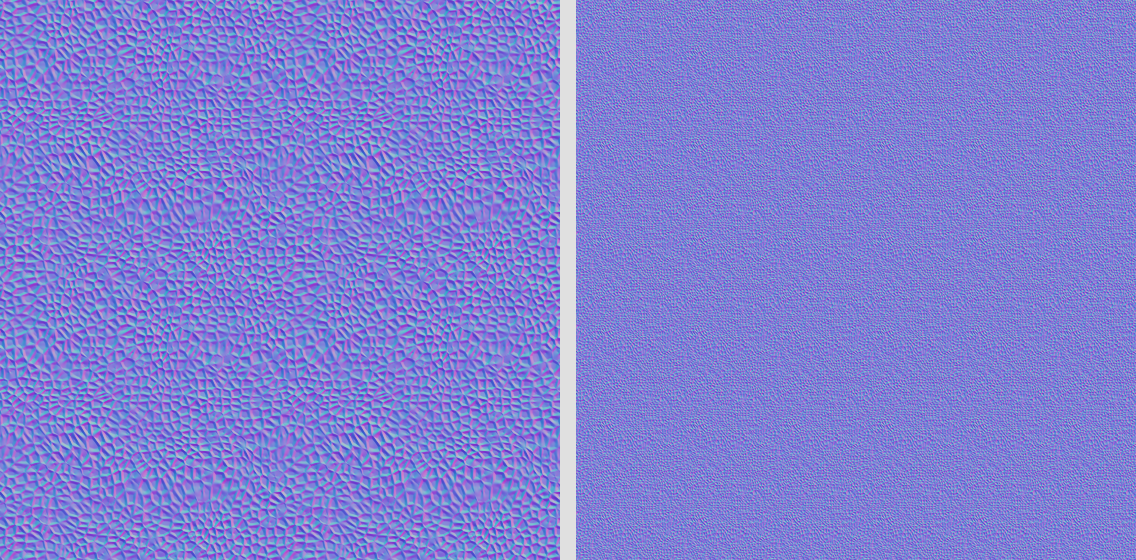
Left: one tile. Right: repeated 3 by 3.
A three.js fragment shader for this texture map:

```glsl
varying vec2 vUv;

const float TILES = 2.0;           // whole repeats across the canvas
const float CELLS = 32.0;          // grain cells across one repeat
const float JITTER = 0.88;         // irregularity of the cells
const float RIDGE_WIDTH = 0.58;    // in cells
const float WARP_FREQ = 6.0;
const float WARP_AMOUNT = 0.045;   // in repeats
const float PATCH_FREQ = 9.0;      // strong and weak areas
const float LUMP_FREQ = 26.0;
const float LUMP_HEIGHT = 0.7;
const float GRAIN_FREQ = 52.0;
const float GRAIN_HEIGHT = 0.3;
const float SAMPLE_STEP = 0.0014;  // in canvas widths
const float SLOPE_GAIN = 0.33;
const float TINT_REACH = 0.37;     // largest shift of red and green
const float BLUE_FLAT = 0.85;
const float BLUE_FALL = 0.6;

vec2 hash22(vec2 p) {
  vec3 q = fract(p.xyx * vec3(0.1031, 0.1030, 0.0973));
  q += dot(q, q.yzx + 33.33);
  return fract((q.xx + q.yz) * q.zy);
}

// Two channels of value noise that wrap after one repeat
vec2 wrapNoise(vec2 p, float freq, float seed) {
  p *= freq;
  vec2 cell = floor(p);
  vec2 f = p - cell;
  f = f * f * f * (f * (f * 6.0 - 15.0) + 10.0);
  vec2 lo = mod(cell, freq) + seed;
  vec2 hi = mod(cell + 1.0, freq) + seed;
  vec2 bottom = mix(hash22(lo), hash22(vec2(hi.x, lo.y)), f.x);
  vec2 top = mix(hash22(vec2(lo.x, hi.y)), hash22(hi), f.x);
  return mix(bottom, top, f.y);
}

// Difference of the two nearest distances: zero on a cell border
float cellBorder(vec2 p) {
  p *= CELLS;
  vec2 cell = floor(p);
  vec2 f = p - cell;
  float nearest = 8.0;
  float second = 8.0;
  for (int y = -1; y <= 1; y++) {
    for (int x = -1; x <= 1; x++) {
      vec2 offset = vec2(float(x), float(y));
      vec2 site = 0.5 + JITTER * (hash22(mod(cell + offset, CELLS)) - 0.5);
      float d = length(offset + site - f);
      second = min(second, max(nearest, d));
      nearest = min(nearest, d);
    }
  }
  return second - nearest;
}

// Raised network of ridges over a softly lumpy ground
float height(vec2 p) {
  vec2 warp = wrapNoise(p, WARP_FREQ, 61.0) - 0.5;
  float ridge = 1.0 - smoothstep(0.0, RIDGE_WIDTH, cellBorder(p + WARP_AMOUNT * warp));
  vec2 area = wrapNoise(p, PATCH_FREQ, 113.0);
  vec2 lump = wrapNoise(p, LUMP_FREQ, 171.0);
  float grain = wrapNoise(p, GRAIN_FREQ, 239.0).x;
  float strength = mix(0.6, 1.1, area.x) * mix(0.6, 1.2, lump.y);
  return ridge * strength + LUMP_HEIGHT * lump.x + GRAIN_HEIGHT * grain;
}

void main() {
  vec2 p = vUv * TILES;
  float e = SAMPLE_STEP * TILES;

  // Slope by central differences, measured per cell
  vec2 slope = vec2(
    height(p + vec2(e, 0.0)) - height(p - vec2(e, 0.0)),
    height(p + vec2(0.0, e)) - height(p - vec2(0.0, e))
  ) / (2.0 * e * CELLS);

  // Encode the slope as a normal colour
  vec2 s = -slope * SLOPE_GAIN;
  vec2 tint = TINT_REACH * s / sqrt(1.0 + dot(s, s));
  gl_FragColor = vec4(0.5 + tint, BLUE_FLAT - BLUE_FALL * dot(tint, tint), 1.0);
}
```
